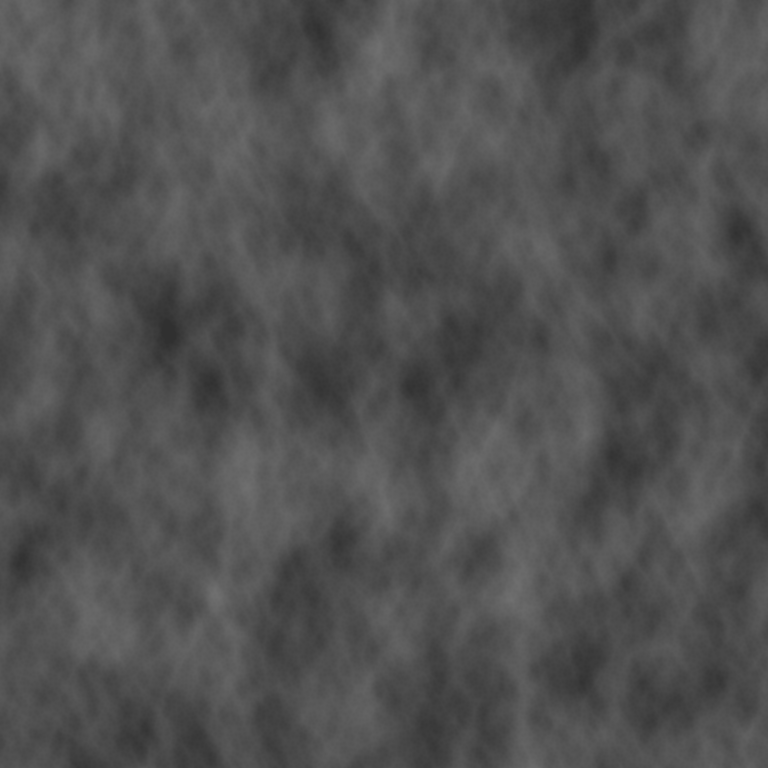
A three.js fragment shader for this texture:

```glsl
// Soft grey smoke: dark upright smudges parted by faint pale creases.
varying vec2 vUv;

vec2 hash2(vec2 p) {
  vec2 q = vec2(dot(p, vec2(127.1, 311.7)), dot(p, vec2(269.5, 183.3)));
  return fract(sin(q) * 43758.55);
}

// Cellular noise: x is a soft blob, 1 at seeds; y is a thin ridge at borders.
vec2 cells(vec2 p) {
  vec2 cell = floor(p);
  float sum = 0.0;
  float nearest = 8.0;
  float second = 8.0;
  for (int y = -1; y <= 1; y++) {
    for (int x = -1; x <= 1; x++) {
      vec2 id = cell + vec2(float(x), float(y));
      float dist = length(id + hash2(id) - p);
      sum += exp(-18.0 * dist * dist);
      second = min(second, max(nearest, dist));
      nearest = min(nearest, dist);
    }
  }
  return vec2(pow(sum, 0.23), exp(-10.0 * (second - nearest)));
}

// Layered sines that bend the cells into wisps.
vec2 sway(vec2 p) {
  vec2 bend = sin(p.yx * vec2(9.0, 13.0) + vec2(0.6, 2.1)) * 0.010;
  bend += sin(p.yx * vec2(23.0, 31.0) + p * 11.0 + vec2(4.0, 1.3)) * 0.005;
  return bend;
}

vec2 slant(vec2 p, float amount) {
  return vec2(p.x + amount * p.y, p.y);
}

// Layers of upright cells, leaning left and right in turn.
float smoke(vec2 p) {
  float density = 0.0;
  float weight = 1.0;
  float lean = 0.12;
  vec2 scale = vec2(5.4, 3.5);
  for (int i = 0; i < 7; i++) {
    density += weight * cells(slant(p, lean) * scale + float(i) * vec2(17.3, 9.1)).x;
    scale *= vec2(1.5, 1.46);
    weight *= 0.78;
    lean = -sign(lean) * 0.33;
  }
  return density;
}

void main() {
  vec2 p = vUv + sway(vUv);

  // Clouds, long vertical streaks and a faint grain.
  float density = smoke(p);
  density += 0.4 * cells(vUv * vec2(15.0, 2.8) + 41.0).x;
  density += 0.15 * cells(vUv * 170.0).x;

  // Thin pale creases that cross at a steep angle.
  float creases = cells(slant(p, 0.4) * vec2(6.5, 3.0) + 63.0).y;
  creases += cells(slant(p, -0.4) * vec2(6.5, 3.0) + 87.0).y;

  float grey = 0.314 + 0.09 * (2.18 - density) + 0.02 * (creases - 0.5);
  gl_FragColor = vec4(vec3(clamp(grey, 0.19, 0.44)), 1.0);
}
```
